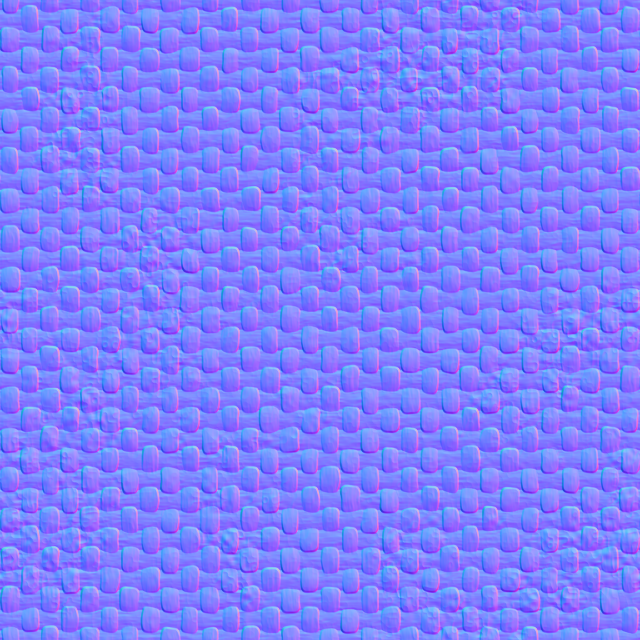
Write a three.js fragment shader that draws this texture map.

```glsl
// Tangent-space normal map of a plain basket weave: upright warp bumps in a
// checkerboard over flatter weft bands, with fibres, creases and worn lumps.
// A wrapping height field is built per cell, then differenced into normals.
varying vec2 vUv;

const float CELLS = 32.0;                    // columns and rows, even to tile
const vec2 BUMP_HALF = vec2(0.465, 0.70);    // half size of a bump, in cells
const vec2 BUMP_CURVE = vec2(0.055, 0.13);   // fall from crown to rim
const float BUMP_CROWN = 0.17;
const float EDGE_SOFT = 0.55;
const float WEFT_HEIGHT = 0.08;
const float SIZE_JITTER = 0.09;
const float SHIFT_JITTER = 0.07;
const float TILT_JITTER = 0.20;
const float FIBRE_DEPTH = 0.020;
const float CREASE_DEPTH = 0.022;
const float LUMP_DEPTH = 0.065;
const float SAMPLE_STEP = 0.035;             // difference step, in cells
const float RELIEF = 0.95;
const float BLUE_LIFT = 0.05;

// Hash without sine
vec2 hash2(vec2 p) {
  vec3 q = fract(p.xyx * vec3(0.1031, 0.1030, 0.0973));
  q += dot(q, q.yzx + 33.33);
  return fract((q.xx + q.yz) * q.zy);
}

// Value noise with a whole number of cells per weave cell, so it wraps
float noise(vec2 p, vec2 freq) {
  vec2 period = CELLS * freq;
  p *= freq;
  vec2 i = floor(p);
  vec2 f = p - i;
  f = f * f * (3.0 - 2.0 * f);
  vec2 a = mod(i, period);
  vec2 b = mod(i + 1.0, period);
  float low = mix(hash2(a).x, hash2(vec2(b.x, a.y)).x, f.x);
  float high = mix(hash2(vec2(a.x, b.y)).x, hash2(b).x, f.x);
  return mix(low, high, f.y) - 0.5;
}

// Bump of one column: x is its height, y its coverage
vec2 warpBump(vec2 p, float column) {
  float parity = mod(column, 2.0);
  float row = 2.0 * floor((p.y - parity) * 0.5 + 0.5) + parity;
  vec2 id = mod(vec2(column, row), CELLS);
  vec2 size = hash2(id + 57.0) - 0.5;
  vec2 shift = hash2(id + 113.0) - 0.5;
  vec2 tilt = hash2(id + 191.0) - 0.5;

  vec2 local = p - vec2(column + 0.5, row) - SHIFT_JITTER * shift;
  vec2 q = abs(local) / (BUMP_HALF + SIZE_JITTER * size);
  vec2 q2 = q * q;
  float rim = 1.0 - dot(q2, q2);
  float dome = BUMP_CROWN - dot(BUMP_CURVE, q2) + TILT_JITTER * dot(tilt, local);
  return vec2(dome, smoothstep(0.0, EDGE_SOFT, rim));
}

float height(vec2 p) {
  // Slight waver of the threads
  vec2 waver = vec2(noise(p, vec2(2.0)), noise(p + 7.3, vec2(2.0)));
  vec2 wp = p + 0.07 * waver;

  // Weft bands
  float across = fract(wp.y + 0.5) - 0.5;
  float weft = WEFT_HEIGHT * (1.0 - 4.0 * across * across);

  // Warp bumps of this column and its neighbours
  float surface = weft;
  float cover = 0.0;
  for (int k = -1; k <= 1; k++) {
    vec2 bump = warpBump(wp, floor(wp.x) + float(k));
    surface = max(surface, mix(weft, bump.x, bump.y));
    cover = max(cover, bump.y);
  }

  // Fibres follow each thread
  float warpFibre = noise(wp, vec2(7.0, 1.0)) + 0.5 * noise(wp, vec2(11.0, 3.0));
  float weftFibre = noise(wp, vec2(1.0, 7.0)) + 0.5 * noise(wp, vec2(3.0, 11.0));
  surface += FIBRE_DEPTH * mix(weftFibre, warpFibre, cover);

  // Creases and lumps, stronger in worn patches
  float worn = smoothstep(-0.1, 0.4, noise(p, vec2(0.25)) + 0.5 * noise(p, vec2(1.0)));
  float crease = 1.0 - 2.0 * abs(noise(wp, vec2(4.0)));
  surface += CREASE_DEPTH * crease * (0.4 + worn);
  surface += LUMP_DEPTH * noise(p, vec2(3.0)) * (0.3 + worn);
  return surface;
}

void main() {
  vec2 p = vUv * CELLS;
  vec2 e = vec2(SAMPLE_STEP, 0.0);
  vec2 slope = vec2(height(p + e.xy) - height(p - e.xy),
                    height(p + e.yx) - height(p - e.yx)) / (2.0 * SAMPLE_STEP);
  vec3 normal = normalize(vec3(-RELIEF * slope, 1.0));
  vec3 color = 0.5 + 0.5 * normal;
  color.b = min(color.b + BLUE_LIFT, 1.0);
  gl_FragColor = vec4(color, 1.0);
}
```
